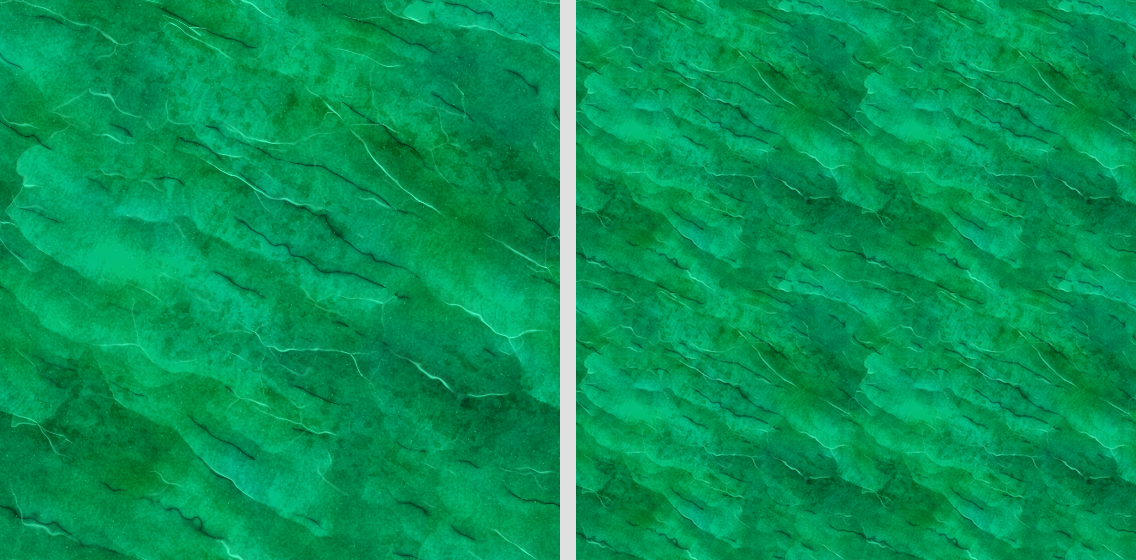
Left, the tile; right, the same tile 2 across and 2 down.
Reproduce this texture procedurally as a three.js fragment shader.

```glsl
// Tileable emerald stone: slanted crystal facets, broken bright edges, dark cracks and fine grain.
varying vec2 vUv;

const vec3 SHADOW = vec3(0.00, 0.40, 0.19);
const vec3 BODY = vec3(0.00, 0.56, 0.30);
const vec3 BRIGHT = vec3(0.01, 0.75, 0.50);
const vec3 GLINT = vec3(0.25, 0.95, 0.72);
const float BASE_TONE = 0.543;   // green level of the plain stone
const float BAND_DEPTH = 0.38;
const float WARP = 0.10;
const float HUE_SHIFT = 0.20;
const float LINE_WIDTH = 0.0015;
const float CRACK_WIDTH = 0.0016;
const float CRACK_DEPTH = 0.42;
const float GRAIN = 0.105;
const vec2 FACET_GRID = vec2(2.0, 4.0);   // cells along and across the slant
const vec2 CHIP_GRID = vec2(5.0, 8.0);
const vec2 CRACK_GRID = vec2(1.0, 5.0);
const vec2 SPECK_GRID = vec2(40.0);

float hash(vec2 p) {
  vec3 q = fract(p.xyx * 0.1031);
  q += dot(q, q.yzx + 33.33);
  return fract((q.x + q.y) * q.z);
}

// Slanted grid: its axes run along (2,-1) and (1,2), so whole cell counts tile.
vec2 toGrid(vec2 uv, vec2 grid) {
  return vec2(2.0 * uv.x - uv.y, uv.x + 2.0 * uv.y) * grid;
}

// One id for all copies of a cell under whole steps of the canvas.
vec2 wrapId(vec2 cell, vec2 grid) {
  vec2 s = cell * grid.yx;
  vec2 id = vec2(2.0 * s.x + s.y, 2.0 * s.y - s.x);
  return floor(mod(id + 0.5, 5.0 * grid.x * grid.y));
}

float noise(vec2 uv, vec2 grid, float seed) {
  vec2 p = toGrid(uv, grid);
  vec2 c = floor(p), f = p - c;
  f = f * f * (3.0 - 2.0 * f);
  float a = hash(wrapId(c, grid) + seed);
  float b = hash(wrapId(c + vec2(1.0, 0.0), grid) + seed);
  float d = hash(wrapId(c + vec2(0.0, 1.0), grid) + seed);
  float e = hash(wrapId(c + 1.0, grid) + seed);
  return mix(mix(a, b, f.x), mix(d, e, f.x), f.y);
}

float fbm(vec2 uv, vec2 grid, float seed) {
  float sum = 0.0, amp = 0.5, total = 0.0;
  for (int i = 0; i < 5; i++) {
    sum += amp * noise(uv, grid, seed);
    total += amp;
    amp *= 0.5;
    grid *= 2.0;
    seed += 13.7;
  }
  return sum / total;
}

// Distance to the cell border; cells hold the offset to their seed and a random value.
float facetBorder(vec2 uv, vec2 grid, float seed, out vec3 mine, out vec3 next) {
  vec2 p = toGrid(uv, grid), base = floor(p);
  float d1 = 99.0, d2 = 99.0;
  mine = vec3(0.0);
  next = vec3(1.0);
  for (int j = -1; j <= 1; j++) {
    for (int i = -1; i <= 1; i++) {
      vec2 c = base + vec2(float(i), float(j));
      vec2 id = wrapId(c, grid) + seed;
      vec2 r = c + 0.12 + 0.76 * vec2(hash(id), hash(id + 31.7)) - p;
      float d = dot(r, r);
      vec3 cell = vec3(r, hash(id + 77.1));
      if (d < d1) { d2 = d1; next = mine; d1 = d; mine = cell; }
      else if (d < d2) { d2 = d; next = cell; }
    }
  }
  vec2 n = normalize(next.xy - mine.xy);
  return dot(0.5 * (mine.xy + next.xy), n) / length(n * grid * sqrt(5.0));
}

// Facets brighten towards their lower side.
float facetTone(vec3 cell) {
  float glow = smoothstep(-0.4, 0.6, cell.y) * smoothstep(0.35, 0.9, cell.z);
  return (cell.z - 0.5) * 0.08 + glow * 0.13;
}

// Returns the tone in x, the bright edge line in y and its halo in z.
vec3 facets(vec2 uv, vec2 grid, float seed, float softness) {
  vec3 mine, next;
  float border = facetBorder(uv, grid, seed, mine, next);
  float own = 0.5 + 0.5 * smoothstep(0.0, softness, border);
  float tone = mix(facetTone(next), facetTone(mine), own);
  float rise = normalize(next.xy - mine.xy).y;
  float lit = mix(0.4, 1.0, smoothstep(0.2, 0.8, abs(rise)));
  lit *= smoothstep(0.3, 0.75, max(mine.z, next.z));
  float halo = exp(-border / 0.010) * smoothstep(0.3, -0.3, rise);
  return vec3(tone, lit * exp(-pow(border / LINE_WIDTH, 2.0)), lit * halo);
}

void main() {
  vec2 bend = vec2(fbm(vUv, vec2(2.0, 3.0), 3.0), fbm(vUv, vec2(2.0, 3.0), 59.0)) - 0.5;
  vec2 jag = vec2(noise(vUv, vec2(22.0, 26.0), 6.0), noise(vUv, vec2(22.0, 26.0), 62.0)) - 0.5;
  vec2 uv = vUv + WARP * bend + 0.005 * jag;

  // Broad bands and facets
  float tone = BASE_TONE + BAND_DEPTH * (fbm(uv, vec2(1.0, 3.0), 7.0) - 0.5);
  float softness = mix(0.002, 0.03, smoothstep(0.4, 0.8, noise(uv, vec2(3.0, 5.0), 21.0)));
  vec3 large = facets(uv, FACET_GRID, 5.0, softness);
  vec3 small = facets(uv + 0.3 * WARP * bend.yx, CHIP_GRID, 43.0, softness);
  tone += large.x + 0.55 * small.x;

  // Fine hatching on lit facets, mottling and grain
  float hatch = noise(uv, vec2(110.0, 7.0), 15.0) - 0.5;
  tone += hatch * (0.02 + 0.45 * max(large.x, 0.0));
  tone += 0.15 * (fbm(vUv, vec2(14.0, 18.0), 27.0) - 0.5);
  tone += GRAIN * (noise(vUv, vec2(150.0), 11.0) - 0.5);
  float patches = smoothstep(0.42, 0.65, fbm(uv, vec2(2.0, 4.0), 91.0));
  float flecks = patches * smoothstep(0.54, 0.62, fbm(vUv, vec2(28.0, 36.0), 37.0));
  tone -= 0.075 * flecks;

  // Colour ramp with a drift between yellow green and blue green
  vec3 color = mix(SHADOW, BODY, clamp((tone - SHADOW.g) / (BODY.g - SHADOW.g), -0.5, 1.0));
  color = mix(color, BRIGHT, clamp((tone - BODY.g) / (BRIGHT.g - BODY.g), 0.0, 1.0));
  color.b += HUE_SHIFT * (fbm(uv, vec2(3.0, 4.0), 65.0) - 0.5) - 0.02 * flecks;

  // Short dark cracks along the slant
  vec3 above, below;
  float gap = facetBorder(uv + 0.006 * jag.yx, CRACK_GRID, 83.0, above, below);
  float level = smoothstep(0.5, 0.9, abs(normalize(below.xy - above.xy).y));
  float broken = level * smoothstep(0.46, 0.62, fbm(uv, vec2(6.0, 5.0), 19.0));
  color *= 1.0 - broken * (CRACK_DEPTH * exp(-gap / CRACK_WIDTH) + 0.16 * exp(-gap / 0.012));

  // Bright edges, broken into short strokes with hot spots
  float largeMask = smoothstep(0.46, 0.68, fbm(uv, vec2(5.0, 6.0), 33.0));
  float smallMask = smoothstep(0.50, 0.72, fbm(uv, vec2(7.0, 8.0), 49.0));
  float heat = 0.25 + 0.9 * noise(uv, vec2(12.0, 14.0), 29.0);
  float glint = heat * (largeMask * (large.y + 0.22 * large.z) + smallMask * (0.7 * small.y + 0.12 * small.z));

  // Scattered specks
  vec2 sp = toGrid(vUv, SPECK_GRID);
  vec2 id = wrapId(floor(sp), SPECK_GRID);
  vec2 spot = 0.25 + 0.5 * vec2(hash(id + 8.0), hash(id + 54.0));
  float size = mix(0.09, 0.20, hash(id + 23.0));
  float speck = 1.0 - smoothstep(0.4 * size, size, length(fract(sp) - spot));
  glint += 0.40 * speck * hash(id + 41.0) * step(0.75, hash(id + 97.0));
  gl_FragColor = vec4(mix(color, GLINT, clamp(glint, 0.0, 1.0)), 1.0);
}
```
